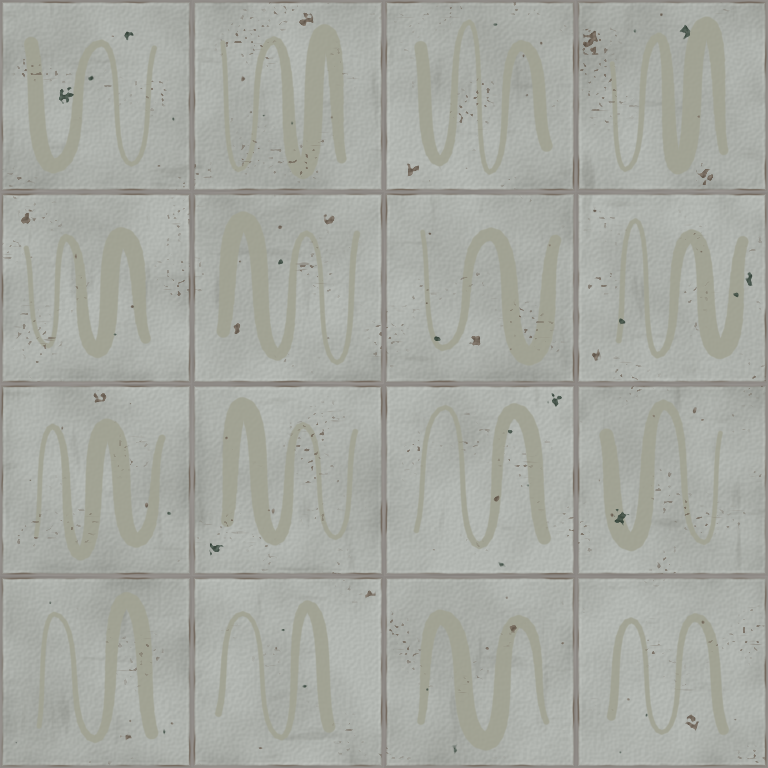
Write a WebGL 2 fragment shader that draws this texture.

```glsl
#version 300 es
precision highp float;
// Worn concrete panels in a grid, each brushed with a wavy stroke of varying width.

#define TILES 4.0
#define GROUT_HALF 0.0125
#define STROKE_THIN 0.012
#define STROKE_THICK 0.049
#define CHIPS 6
#define GRAIN 0.036
#define CONCRETE vec3(0.69, 0.705, 0.685)
#define STAIN vec3(0.59, 0.60, 0.575)
#define PAINT vec3(0.63, 0.635, 0.575)
#define GROUT vec3(0.56, 0.545, 0.53)
#define RUST vec3(0.42, 0.37, 0.32)
#define MOSS vec3(0.22, 0.28, 0.24)

uniform vec2 u_resolution;
out vec4 fragColor;

float hash(vec2 p) {
  vec3 q = fract(p.xyx * 0.1031);
  q += dot(q, q.yzx + 33.33);
  return fract((q.x + q.y) * q.z);
}

// Random value number k of a panel
float tileRandom(vec2 tile, float k) {
  return hash(tile * 7.0 + k * vec2(13.0, 5.0) + 3.0);
}

float cornerSlope(vec2 cell, vec2 offset) {
  float angle = 6.2832 * hash(cell + 17.0);
  return dot(vec2(cos(angle), sin(angle)), offset);
}

float gradientNoise(vec2 p) {
  vec2 i = floor(p), f = fract(p), e = vec2(1.0, 0.0);
  vec2 u = f * f * f * (f * (f * 6.0 - 15.0) + 10.0);
  return mix(mix(cornerSlope(i, f), cornerSlope(i + e.xy, f - e.xy), u.x),
             mix(cornerSlope(i + e.yx, f - e.yx), cornerSlope(i + e.xx, f - e.xx), u.x), u.y);
}

float fbm(vec2 p) {
  float sum = 0.0, amp = 0.6;
  for (int i = 0; i < 4; i++) {
    sum += amp * gradientNoise(p);
    p = p * 2.03 + 11.7;
    amp *= 0.5;
  }
  return sum;
}

float segmentDistance(vec2 p, vec2 a, vec2 b) {
  vec2 pa = p - a, ba = b - a;
  return length(pa - ba * clamp(dot(pa, ba) / max(dot(ba, ba), 1e-6), 0.0, 1.0));
}

// Turning point k of the stroke, alternately high and low
vec2 turn(vec2 tile, float k, float legs, float startHigh) {
  float left = mix(0.07, 0.15, tileRandom(tile, 3.0));
  float pitch = mix(0.70, 0.80, tileRandom(tile, 4.0)) / legs;
  float jitter = 0.45 * (tileRandom(tile, 10.0 + k) - 0.5);
  float r = tileRandom(tile, 20.0 + k);
  float y = mod(k + startHigh, 2.0) > 0.5 ? mix(0.76, 0.90, r) : mix(0.10, 0.20, r);
  return vec2(left + pitch * (k + jitter), y);
}

// Signed distance to the wavy stroke
float strokeDistance(vec2 p, vec2 tile) {
  float legs = 4.0 + floor(2.1 * tileRandom(tile, 1.0));
  float startHigh = step(tileRandom(tile, 2.0), 0.1 + 0.3 * tile.y);
  float phase = 6.2832 * tileRandom(tile, 5.0), d = 1.0;
  for (float k = 0.0; k < legs; k++) {
    vec2 a = turn(tile, k, legs, startHigh), b = turn(tile, k + 1.0, legs, startHigh);
    vec2 last = vec2(0.0);
    for (int i = 0; i <= 12; i++) {
      float t = clamp(k + float(i) / 12.0, 0.25, legs - 0.2), f = t - k;
      vec2 ease = vec2(f + 0.12 * sin(6.2832 * f), 0.5 - 0.5 * cos(3.1416 * f));
      vec2 point = mix(a, b, ease);
      float swell = pow(0.5 + 0.5 * sin(phase + 1.1 * t), 1.4);
      float ends = smoothstep(0.0, 0.9, min(t, legs - t));
      float halfWidth = mix(STROKE_THIN, STROKE_THICK, swell * mix(0.55, 1.0, ends));
      if (i > 0) d = min(d, segmentDistance(p, last, point) - halfWidth);
      last = point;
    }
  }
  return d;
}

void main() {
  vec2 g = gl_FragCoord.xy / u_resolution * TILES;
  vec2 tile = floor(g), p = fract(g);
  float px = TILES / min(u_resolution.x, u_resolution.y);

  // Mottled concrete with broad stains, faint smears and a fine raised grain
  float broad = gradientNoise(g * 0.9 + 5.0);
  float cloud = fbm(g * 2.3 + tile * 5.0);
  float smear = smoothstep(0.22, 0.5, fbm(g * vec2(1.6, 8.0) + 40.0))
              + smoothstep(0.22, 0.5, fbm(g * vec2(9.0, 1.8) + 60.0));
  float stain = 0.17 + 0.35 * broad + 0.85 * cloud + 0.5 * smear;
  stain += 0.22 * (tileRandom(tile, 6.0) - 0.5);
  vec3 color = mix(CONCRETE, STAIN, clamp(stain, -0.1, 0.9));
  float grain = gradientNoise(g * 52.0) - gradientNoise(g * 52.0 + vec2(-0.35, 0.35));
  color += GRAIN * grain;

  // Brushed stroke, flatter than the wall
  float paint = 1.0 - smoothstep(-px, px, strokeDistance(p, tile));
  color = mix(color, PAINT + 0.2 * GRAIN * grain, 0.95 * paint);

  // Clustered rust specks and thin scratches
  float cluster = smoothstep(0.10, 0.36, fbm(g * 2.7 + 70.0));
  float speck = smoothstep(0.30, 0.44, gradientNoise(g * vec2(36.0, 48.0)));
  float scratch = smoothstep(0.40, 0.52, gradientNoise(g * vec2(6.0, 60.0) + 9.0));
  color = mix(color, RUST, cluster * max(0.75 * speck, 0.35 * scratch));

  // Ragged chips of a few sizes down to bare rust or moss
  for (int i = 0; i < CHIPS; i++) {
    float k = 30.0 + 5.0 * float(i);
    vec2 center = 0.06 + 0.88 * vec2(tileRandom(tile, k), tileRandom(tile, k + 1.0));
    float size = 0.004 + 0.024 * pow(tileRandom(tile, k + 2.0), 5.0);
    vec2 q = (p - center) * vec2(1.0, mix(0.6, 1.5, tileRandom(tile, k + 3.0)));
    float d = length(q) - size * (1.0 + 2.2 * gradientNoise(g * 36.0 + k));
    vec3 chip = mix(RUST, MOSS, step(0.65, tileRandom(tile, k + 4.0)));
    color = mix(color, chip + 0.15 * grain, 0.85 * (1.0 - smoothstep(-px, px, d)));
  }

  // Recessed joints with a pale lip, grime and a broken dark hairline
  vec2 edge = min(p, 1.0 - p);
  float joint = min(edge.x, edge.y) + 0.003 * gradientNoise(g * 16.0);
  float lip = joint - GROUT_HALF;
  color += 0.025 * smoothstep(0.010, 0.0, abs(lip - 0.012));
  color -= 0.04 * smoothstep(0.09, 0.0, lip) * smoothstep(-0.1, 0.4, cloud);
  color = mix(color, GROUT + 0.08 * cloud, 1.0 - smoothstep(-px, px, lip));
  float hairline = smoothstep(0.003 + px, 0.0, abs(lip));
  float broken = smoothstep(-0.05, 0.35, gradientNoise(g * 5.0 + 23.0));
  color = mix(color, RUST, hairline * (0.15 + 0.65 * broken));

  fragColor = vec4(clamp(color, 0.0, 1.0), 1.0);
}
```
